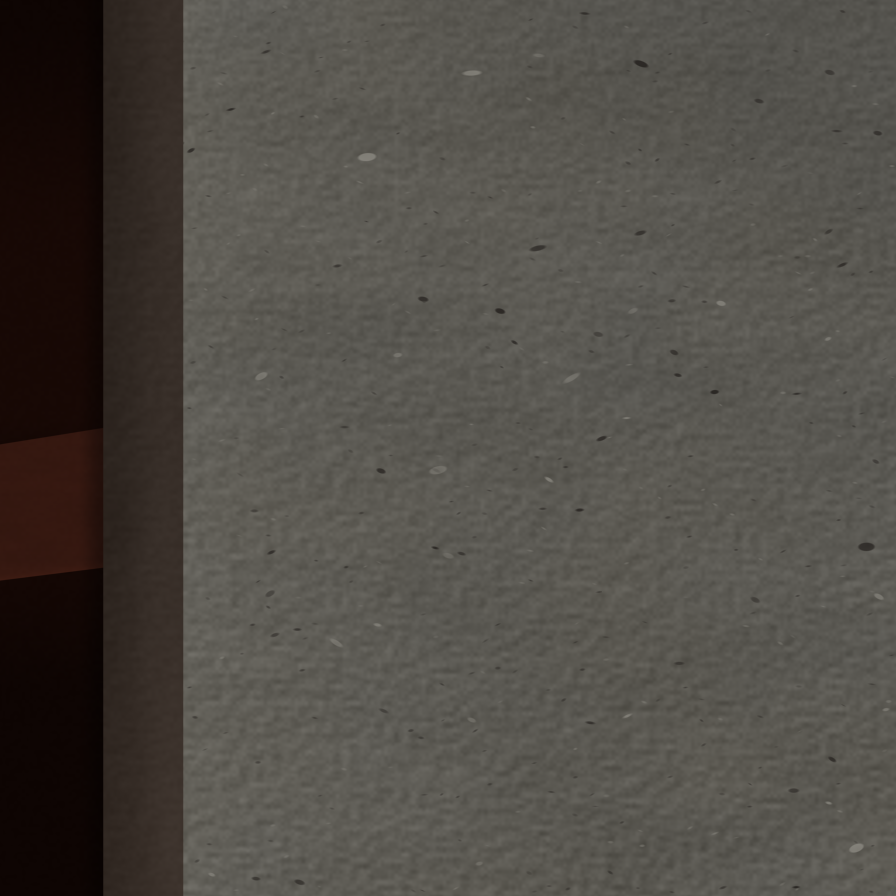
Give the GLSL for this texture, as a WebGL 1 fragment shader.

```glsl
precision highp float;
// A concrete slab seen at a corner: a wide lit face, a narrow shaded side,
// and a dark brown recess on the left crossed by a slanted timber rail.
// Layered value noise gives mottling and relief; hashed cells scatter chips.

uniform vec2 u_resolution;

const float SIDE_X = 0.1152;         // recess to shaded side
const float FACE_X = 0.2045;         // shaded side to lit face
const vec2 RAIL_LEFT = vec2(0.352, 0.504);   // bottom and top at x = 0
const vec2 RAIL_SLOPE = vec2(0.125, 0.16);
const vec3 FACE_COLOR = vec3(0.358, 0.350, 0.325);
const vec3 SIDE_DARK = vec3(0.175, 0.142, 0.120);
const vec3 SIDE_LIGHT = vec3(0.225, 0.188, 0.164);
const vec3 RECESS_DARK = vec3(0.042, 0.014, 0.008);
const vec3 RECESS_WARM = vec3(0.100, 0.036, 0.020);
const vec3 RAIL_COLOR = vec3(0.205, 0.092, 0.062);
const vec3 CHIP_DARK = vec3(0.130, 0.115, 0.105);
const vec3 CHIP_LIGHT = vec3(0.560, 0.550, 0.520);
const float GRAIN = 0.030;
const float RELIEF = 0.050;
const float MOTTLE = 0.045;

float hash(vec2 p) {
  vec3 q = fract(vec3(p.xyx) * 0.1031);
  q += dot(q, q.yzx + 33.33);
  return fract((q.x + q.y) * q.z);
}

float noise(vec2 p) {
  vec2 i = floor(p);
  vec2 f = fract(p);
  f = f * f * (3.0 - 2.0 * f);
  float low = mix(hash(i), hash(i + vec2(1.0, 0.0)), f.x);
  float high = mix(hash(i + vec2(0.0, 1.0)), hash(i + vec2(1.0, 1.0)), f.x);
  return mix(low, high, f.y);
}

float fbm(vec2 p) {
  float sum = 0.0;
  float gain = 0.5;
  for (int i = 0; i < 4; i++) {
    sum += gain * noise(p);
    p = p * 2.03 + 17.1;
    gain *= 0.5;
  }
  return sum / 0.9375;
}

// Fine bumps lit from the upper left.
float relief(vec2 p) {
  vec2 q = p * vec2(105.0, 165.0);
  return noise(q + vec2(-0.35, 0.5)) - noise(q + vec2(0.35, -0.5));
}

// One possible chip per cell: x = dark cover, y = light cover.
vec2 chips(vec2 p, float cells, float density, float halfLength, float seed, float pixel) {
  vec2 cell = floor(p * cells);
  vec2 id = cell + seed;
  vec2 center = 0.2 + 0.6 * vec2(hash(id + 3.7), hash(id + 11.3));
  vec2 d = (fract(p * cells) - center) / cells;
  float angle = (hash(id + 23.9) - 0.5) * 1.1;
  float c = cos(angle);
  float s = sin(angle);
  d = vec2(c * d.x + s * d.y, c * d.y - s * d.x);
  float size = halfLength * mix(0.6, 1.15, hash(id + 31.1));
  float thin = mix(0.28, 0.55, hash(id + 47.3));
  d.y /= thin;
  float edge = (length(d) - size) * thin;
  float cover = 1.0 - smoothstep(-pixel, pixel, edge);
  cover *= step(hash(id + 59.7), density) * mix(0.45, 1.0, hash(id + 67.9));
  float light = step(0.66, hash(id + 83.3));
  return cover * vec2(1.0 - light, light);
}

vec3 shadeFace(vec2 p, float pixel) {
  float clouds = fbm(p * vec2(3.0, 8.0) + 4.0) - 0.5;
  float streaks = fbm(p * vec2(10.0, 38.0) + 19.0) - 0.5;
  float grain = noise(p * 260.0) - 0.5;
  vec3 color = FACE_COLOR + MOTTLE * clouds + 0.03 * streaks;
  color += GRAIN * grain + RELIEF * relief(p) * mix(1.0, 0.65, p.y);
  color += vec3(0.010, 0.004, -0.006) * (fbm(p * 7.0 + 31.0) - 0.5);

  // Soft light: brighter by the corner, dimmer along the upper right.
  color *= 1.0 + 0.07 * exp(-(p.x - FACE_X) * 9.0);
  color *= 1.0 - 0.06 * smoothstep(0.5, 1.0, p.y) * smoothstep(0.2, 0.9, p.x);

  vec2 cover = chips(p, 9.0, 0.17, 0.0088, 5.0, pixel);
  cover = max(cover, chips(p, 22.0, 0.16, 0.0050, 41.0, pixel));
  cover = max(cover, 0.6 * chips(p, 58.0, 0.13, 0.0025, 97.0, pixel));
  color = mix(color, CHIP_DARK, 0.85 * cover.x);
  return mix(color, CHIP_LIGHT, 0.75 * cover.y);
}

vec3 shadeSide(vec2 p) {
  float across = (p.x - SIDE_X) / (FACE_X - SIDE_X);
  vec3 color = mix(SIDE_DARK, SIDE_LIGHT, smoothstep(0.0, 0.9, across));
  color *= 0.97 + 0.08 * smoothstep(0.55, 0.0, p.y);
  color += 0.02 * (fbm(p * vec2(30.0, 12.0)) - 0.5);
  return color + 0.012 * (noise(p * 240.0) - 0.5) + 0.012 * relief(p);
}

vec3 shadeRecess(vec2 p, float pixel) {
  float warmth = smoothstep(1.0, 0.72, p.y) * smoothstep(0.46, 0.54, p.y);
  warmth = max(warmth, 0.55 * smoothstep(0.22, 0.36, p.y) * (1.0 - smoothstep(0.4, 0.5, p.y)));
  vec3 color = mix(RECESS_DARK, RECESS_WARM, 0.2 + 0.65 * warmth);
  vec2 rail = RAIL_LEFT + RAIL_SLOPE * p.x;
  float inside = smoothstep(-pixel, pixel, p.y - rail.x) * smoothstep(-pixel, pixel, rail.y - p.y);
  vec3 wood = RAIL_COLOR * (1.0 + 0.10 * (fbm(p * vec2(20.0, 120.0)) - 0.5));
  wood *= 1.0 + 0.18 * exp(-abs(p.y - rail.x) * 180.0);
  color = mix(color, wood, inside);
  color *= 1.0 - 0.35 * smoothstep(SIDE_X - 0.03, SIDE_X, p.x);
  return color + 0.006 * (noise(p * 230.0) - 0.5);
}

void main() {
  vec2 p = gl_FragCoord.xy / u_resolution;
  float pixel = 0.8 / min(u_resolution.x, u_resolution.y);
  vec3 color = shadeRecess(p, pixel);
  color = mix(color, shadeSide(p), smoothstep(-pixel, pixel, p.x - SIDE_X));
  color = mix(color, shadeFace(p, pixel), smoothstep(-pixel, pixel, p.x - FACE_X));
  gl_FragColor = vec4(clamp(color, 0.0, 1.0), 1.0);
}
```
